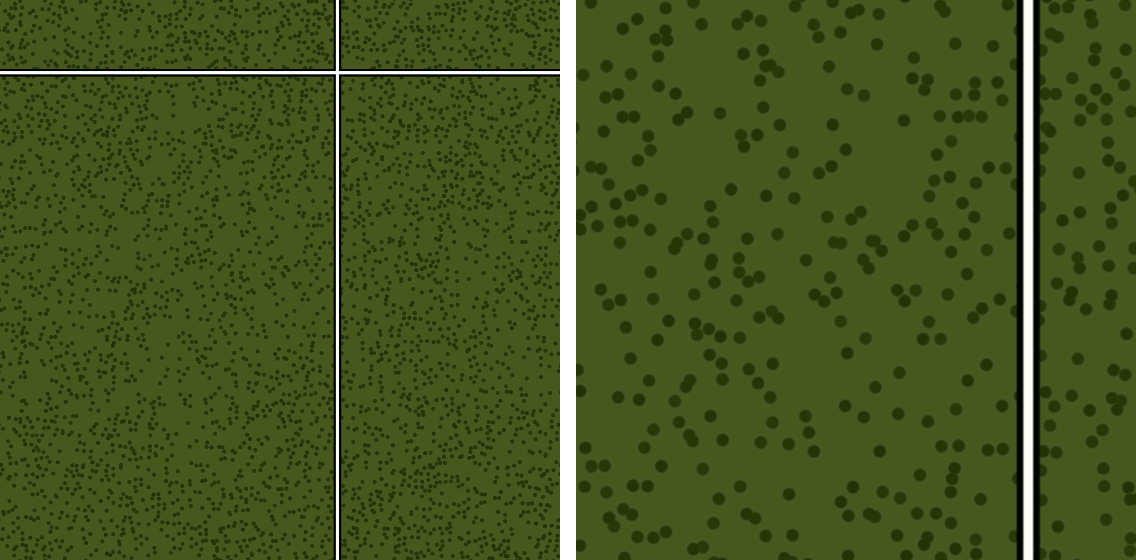
Left: the whole. Right: its middle third, enlarged.
A three.js fragment shader for this texture:

```glsl
// Olive green ground scattered with clumped dark specks, crossed by black-edged white lines.
varying vec2 vUv;

const float TAU = 6.2831853;
const vec2 REPEATS = vec2(1.0, 1.0);        // line repeats across and down
const vec2 LINE_POSITION = vec2(0.60254, 0.87012);
const float WHITE_HALF_WIDTH = 0.00293;
const float BLACK_HALF_WIDTH = 0.00684;
const float EDGE_SOFTNESS = 0.0009;

const float SPECK_CELLS = 96.0;             // jittered cells per side
const float SPECK_RADIUS = 0.0037;
const float SPECK_JITTER = 0.85;
const float SPECK_DENSITY = 0.42;           // mean share of filled cells
const float HALO_WIDTH = 0.0013;            // cool rim around each speck

const vec3 OLIVE = vec3(0.282, 0.345, 0.115);
const vec3 OLIVE_COOL = vec3(0.280, 0.342, 0.150);
const vec3 SPECK_DARK = vec3(0.140, 0.200, 0.018);
const vec3 SPECK_LIGHT = vec3(0.180, 0.240, 0.030);
const vec3 LINE_BLACK = vec3(0.0, 0.015, 0.0);
const vec3 LINE_WHITE = vec3(0.99, 1.0, 0.97);

vec3 hash3(vec2 p) {
  vec3 q = fract(vec3(p.xyx) * vec3(0.1031, 0.1030, 0.0973));
  q += dot(q, q.yxz + 33.33);
  return fract((q.xxy + q.yzz) * q.zyx);
}

// Coverage of a shape from its signed distance.
float cover(float signedDistance) {
  return 1.0 - smoothstep(-EDGE_SOFTNESS, EDGE_SOFTNESS, signedDistance);
}

// Layered periodic sines, roughly -1 to 1.
float clumps(vec2 p) {
  vec2 a = p * TAU;
  float broad = sin(3.0 * a.x + 1.8 * sin(2.0 * a.y)) * sin(4.0 * a.y + 1.3 * sin(3.0 * a.x));
  float fine = sin(11.0 * a.x + 2.0 * sin(5.0 * a.y)) * sin(10.0 * a.y + 2.0 * sin(6.0 * a.x));
  return 0.45 * broad + 0.55 * fine;
}

// Chance that a cell holds a speck: fuller toward the top and bottom right.
float speckChance(vec2 p) {
  float ends = cos(TAU * (p.y - 0.94));
  float side = cos(TAU * (p.x - 0.75));
  return SPECK_DENSITY + 0.07 * ends + 0.04 * side + 0.26 * clumps(p);
}

// Cellular specks: x is the distance to the nearest center, y is its shade.
vec2 specks(vec2 p) {
  vec2 grid = p * SPECK_CELLS;
  vec2 home = floor(grid);
  vec2 nearest = vec2(10.0, 0.0);
  for (int j = -1; j <= 1; j++) {
    for (int i = -1; i <= 1; i++) {
      vec2 cell = home + vec2(float(i), float(j));
      vec2 id = mod(cell, SPECK_CELLS);
      vec3 rnd = hash3(id + 17.0);
      vec2 center = cell + 0.5 + (rnd.xy - 0.5) * SPECK_JITTER;
      float d = length(grid - center) / SPECK_CELLS;
      bool filled = rnd.z < speckChance((id + 0.5) / SPECK_CELLS);
      if (filled && d < nearest.x) nearest = vec2(d, hash3(id + 211.0).x);
    }
  }
  return nearest;
}

void main() {
  // Specks with a cool rim on plain ground
  vec2 speck = specks(vUv);
  float rim = speck.x - SPECK_RADIUS;
  vec3 color = mix(OLIVE, OLIVE_COOL, cover(rim - HALO_WIDTH));
  color = mix(color, mix(SPECK_DARK, SPECK_LIGHT, speck.y * 0.6), cover(rim));

  // Crossing lines, white over black
  vec2 offset = abs(fract((vUv - LINE_POSITION) * REPEATS + 0.5) - 0.5) / REPEATS;
  float lineDistance = min(offset.x, offset.y);
  color = mix(color, LINE_BLACK, cover(lineDistance - BLACK_HALF_WIDTH));
  color = mix(color, LINE_WHITE, cover(lineDistance - WHITE_HALF_WIDTH));

  gl_FragColor = vec4(color, 1.0);
}
```
